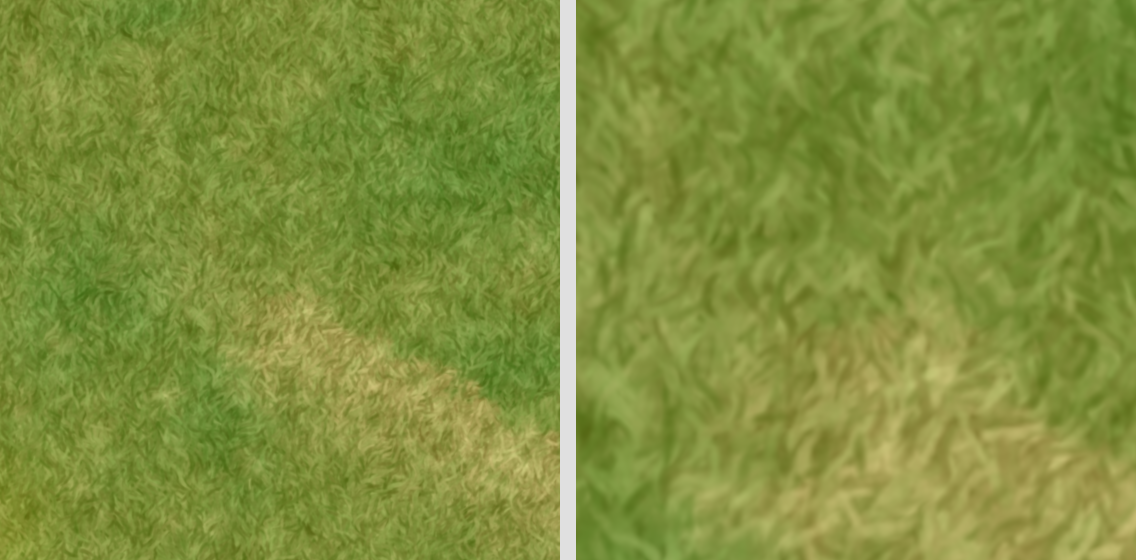
Left: the whole. Right: its middle third, enlarged.
This texture is drawn by a Shadertoy shader. Its source:

```glsl
// A soft lawn with lush green patches and a worn, straw-coloured strip.
// Gradient noise and broad patches set the ground colour; layers of
// scattered, slightly bent, tapering blades shade it.

#define OLIVE vec3(0.482, 0.548, 0.212)
#define GREEN vec3(0.395, 0.530, 0.195)
#define STRAW vec3(0.630, 0.615, 0.315)
#define SHADE vec3(1.00, 0.97, 0.98)
#define CONTRAST 0.135
#define BLADE_LAYERS 6
#define BLADE_CELL 0.0185
#define BLADE_LENGTH 0.0175
#define BLADE_WIDTH 0.0058
#define BLADE_OPACITY 0.75
#define LEAN_SPREAD 2.0
#define BEND 0.45

const vec2 STRIP_START = vec2(0.48, 0.43);
const vec2 STRIP_DIR = vec2(0.864, -0.504);

// Integer hash giving three values in 0..1
vec3 hash3(vec2 cell, int seed) {
    uvec3 v = uvec3(ivec3(ivec2(cell), seed) + 4096);
    v = v * 1664525u + 1013904223u;
    v.x += v.y * v.z; v.y += v.z * v.x; v.z += v.x * v.y;
    v ^= v >> 16u;
    v.x += v.y * v.z; v.y += v.z * v.x; v.z += v.x * v.y;
    return vec3(v >> 8u) / 16777216.0;
}

float cornerGradient(vec2 cell, vec2 offset) {
    float angle = 6.2832 * hash3(cell, 91).x;
    return dot(vec2(cos(angle), sin(angle)), offset);
}

float gradientNoise(vec2 p) {
    vec2 i = floor(p), f = p - i;
    vec2 u = f * f * f * (f * (f * 6.0 - 15.0) + 10.0);
    vec2 e = vec2(1.0, 0.0);
    float low = mix(cornerGradient(i, f), cornerGradient(i + e, f - e), u.x);
    float high = mix(cornerGradient(i + e.yx, f - e.yx),
                     cornerGradient(i + 1.0, f - 1.0), u.x);
    return 1.4 * mix(low, high, u.y);
}

float fbm(vec2 p) {
    float sum = 0.0, gain = 0.55;
    for (int i = 0; i < 4; i++) {
        sum += gain * gradientNoise(p);
        p = mat2(1.6, 1.2, -1.2, 1.6) * p + 7.3;
        gain *= 0.55;
    }
    return sum;
}

float patchAt(vec2 p, vec2 centre, vec2 size) {
    vec2 d = (p - centre) / size;
    return exp(-dot(d, d));
}

// Share of lush green grass
float lushness(vec2 p) {
    float lush = patchAt(p, vec2(0.86, 0.72), vec2(0.32, 0.17))
               + patchAt(p, vec2(0.17, 0.48), vec2(0.18, 0.17))
               + patchAt(p, vec2(0.41, 0.25), vec2(0.10, 0.13))
               + patchAt(p, vec2(0.93, 0.35), vec2(0.16, 0.09))
               + patchAt(p, vec2(0.26, 0.98), vec2(0.09, 0.05));
    return clamp(lush + 0.6 * fbm(p * 7.0), 0.0, 1.1);
}

// Share of dry straw: a strip, brightest along its upper edge, and a faint trail
float dryness(vec2 p) {
    vec2 d = p - STRIP_START;
    float ragged = 0.05 * fbm(p * 16.0);
    float along = dot(d, STRIP_DIR) + ragged;
    float across = dot(d, vec2(-STRIP_DIR.y, STRIP_DIR.x)) + ragged;
    float strip = smoothstep(0.085, 0.045, across)
                * smoothstep(-0.24, 0.02, across)
                * smoothstep(-0.07, 0.02, along);
    float trail = 0.35 * exp(-across * across / 0.006)
                * smoothstep(-0.5, -0.1, along) * smoothstep(0.03, -0.05, along);
    float scatter = 0.7 * max(fbm(p * 9.0 + 5.0) - 0.08, 0.0);
    return clamp(strip * (0.95 + 0.7 * fbm(p * 22.0 + 3.0)) + trail + scatter, 0.0, 1.1);
}

// Soft coverage of one bent, tapering blade centred on the origin
float blade(vec2 q, float lean, float bend) {
    float c = cos(lean), s = sin(lean);
    q = vec2(c * q.x - s * q.y, s * q.x + c * q.y);
    float t = q.y / BLADE_LENGTH;
    float taper = max(1.0 - t * t, 0.0);
    float side = abs(q.x + bend * BLADE_LENGTH * (t * t - 0.3));
    return smoothstep(BLADE_WIDTH, 0.0, side) * smoothstep(0.0, 0.9, taper);
}

// Overlapping blades: x is light or dark tone, y is a tint toward straw
vec2 bladeField(vec2 p, float clumpLean) {
    vec2 field = vec2(0.0);
    for (int layer = 0; layer < BLADE_LAYERS; layer++) {
        vec2 g = p / BLADE_CELL + vec2(0.37, 0.61) * float(layer);
        vec2 home = floor(g);
        for (int k = 0; k < 9; k++) {
            vec2 cell = home + vec2(k % 3 - 1, k / 3 - 1);
            vec3 place = hash3(cell, layer);
            vec3 look = hash3(cell, layer + 40);
            float lean = clumpLean + LEAN_SPREAD * (place.z - 0.5);
            float cover = blade((g - cell - place.xy) * BLADE_CELL, lean, BEND * (look.z - 0.5));
            field = mix(field, 2.0 * look.xy - 1.0, cover * BLADE_OPACITY);
        }
    }
    return field;
}

void mainImage(out vec4 fragColor, in vec2 fragCoord) {
    vec2 p = fragCoord / iResolution.y;
    float dry = dryness(p);

    // Ground colour
    vec3 color = mix(OLIVE, GREEN, lushness(p));
    color += vec3(0.05, 0.03, -0.01) * patchAt(p, vec2(0.0, 0.05), vec2(0.1, 0.15));
    color = mix(color, STRAW, dry);

    // Blades over clumps of light and shade
    float clumpLean = 1.1 * gradientNoise(p * 11.0) + 0.5 * dry;
    vec2 grass = bladeField(p, clumpLean);
    float clumps = 0.6 * fbm(p * 26.0) + 0.35 * gradientNoise(p * 8.0 + 2.0);
    float tone = 0.78 * grass.x + clumps + 0.15 * gradientNoise(p * 120.0);
    color += SHADE * CONTRAST * (1.0 + 0.25 * dry) * tone;
    color += vec3(0.024, -0.004, 0.012) * grass.y;

    fragColor = vec4(clamp(color, 0.0, 1.0), 1.0);
}
```
